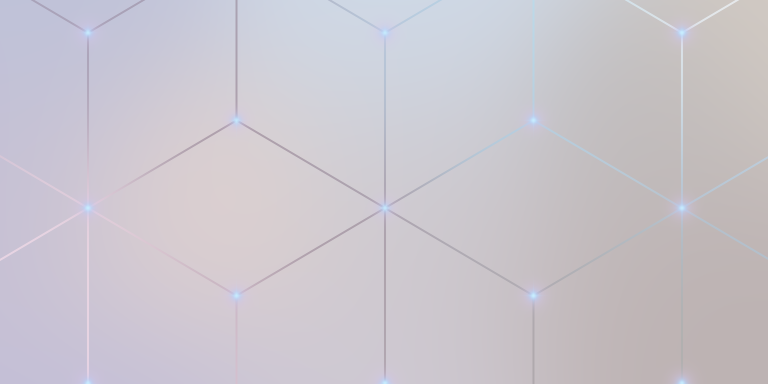
Write a WebGL 2 fragment shader that draws this background.

```glsl
#version 300 es
precision highp float;
// Pastel mesh gradient overlaid with a rhombic lattice of fine lines and glowing nodes.
// Space folds to the nearest six-spoked hub; spokes and nodes are distance functions.
// Soft normalised colour spots tint both the backdrop and the lines.

uniform vec2 u_resolution;
out vec4 fragColor;

const vec2 HUB_CENTRE = vec2(1.0026, 0.4583);
const vec2 LATTICE_STEP = vec2(0.3867, 0.2282);
const float LINE_HALF_WIDTH = 0.0026;
const float LINE_OPACITY = 0.68;

const vec3 MAUVE = vec3(0.60, 0.53, 0.59);
const vec3 PINK = vec3(0.97, 0.87, 0.92);
const vec3 SKY = vec3(0.68, 0.80, 0.90);
const vec3 GREY = vec3(0.64, 0.61, 0.63);

float hash(vec2 p) {
  return fract(sin(dot(p, vec2(127.1, 311.7))) * 43758.5453);
}

// Colour premultiplied by its Gaussian weight, so that spots can be summed.
vec4 spot(vec2 p, vec2 centre, float radius, vec3 colour) {
  vec2 d = (p - centre) / radius;
  return vec4(colour, 1.0) * exp(-dot(d, d));
}

vec3 backdrop(vec2 p) {
  vec4 sum = spot(p, vec2(-0.02, 0.50), 0.36, vec3(0.775, 0.75, 0.83));
  sum += spot(p, vec2(0.10, 1.00), 0.42, vec3(0.745, 0.76, 0.85));
  sum += spot(p, vec2(0.50, 0.43), 0.35, vec3(0.885, 0.825, 0.805));
  sum += spot(p, vec2(1.12, 1.02), 0.44, vec3(0.81, 0.855, 0.91));
  sum += spot(p, vec2(1.12, 0.45), 0.38, vec3(0.81, 0.79, 0.81));
  sum += spot(p, vec2(0.30, -0.08), 0.40, vec3(0.76, 0.745, 0.845));
  sum += spot(p, vec2(0.98, -0.05), 0.38, vec3(0.81, 0.79, 0.83));
  sum += spot(p, vec2(1.68, 0.70), 0.28, vec3(0.745, 0.73, 0.73));
  sum += spot(p, vec2(1.72, 0.25), 0.46, vec3(0.74, 0.70, 0.70));
  sum += spot(p, vec2(2.05, 0.92), 0.36, vec3(0.825, 0.795, 0.765));
  return sum.rgb / sum.a;
}

vec3 lineTint(vec2 p) {
  vec4 sum = spot(p, vec2(0.10, 0.35), 0.30, PINK);
  sum += spot(p, vec2(0.22, 0.05), 0.26, PINK);
  sum += spot(p, vec2(0.62, 0.08), 0.22, vec3(0.87, 0.76, 0.82));
  sum += spot(p, vec2(0.20, 0.90), 0.28, vec3(0.62, 0.58, 0.67));
  sum += spot(p, vec2(0.62, 0.74), 0.30, MAUVE);
  sum += spot(p, vec2(0.85, 0.35), 0.30, MAUVE);
  sum += spot(p, vec2(1.05, 0.88), 0.24, vec3(0.69, 0.77, 0.86));
  sum += spot(p, vec2(1.40, 0.85), 0.30, vec3(0.67, 0.86, 0.93));
  sum += spot(p, vec2(1.42, 0.62), 0.24, SKY);
  sum += spot(p, vec2(1.95, 0.48), 0.25, SKY);
  sum += spot(p, vec2(1.80, 0.95), 0.30, vec3(0.96, 0.98, 1.00));
  sum += spot(p, vec2(1.25, 0.20), 0.30, GREY);
  sum += spot(p, vec2(1.75, 0.15), 0.26, vec3(0.67, 0.68, 0.67));
  return sum.rgb / sum.a;
}

// Offset from the nearest hub of two interleaved rectangular grids.
vec2 hubOffset(vec2 p, vec2 stepSize) {
  vec2 cell = stepSize * vec2(2.0, 6.0);
  vec2 a = mod(p + 0.5 * cell, cell) - 0.5 * cell;
  vec2 b = mod(p, cell) - 0.5 * cell;
  vec2 metric = vec2(sqrt(3.0), 1.0) / stepSize;
  return length(a * metric) < length(b * metric) ? a : b;
}

float spokeDistance(vec2 p, vec2 end) {
  return length(p - end * clamp(dot(p, end) / dot(end, end), 0.0, 1.0));
}

vec2 nearer(vec2 a, vec2 b) {
  return dot(a, a) < dot(b, b) ? a : b;
}

// Lavender halo, blue glow, small four-point flare and pale core.
vec3 addNode(vec3 colour, vec2 offset, float strength) {
  float d = length(offset);
  float halo = exp(-pow(d / 0.032, 2.0));
  float glow = exp(-pow(d / 0.014, 2.0));
  float flare = exp(-abs(offset.x * offset.y) / 0.00002 - d / 0.014);
  float core = exp(-pow(d / 0.0065, 2.0));
  colour = mix(colour, vec3(0.84, 0.77, 0.92), 0.50 * halo * strength);
  colour = mix(colour, vec3(0.68, 0.82, 0.99), 0.75 * glow * strength);
  colour = mix(colour, vec3(0.73, 0.89, 1.00), 0.50 * flare * strength);
  return mix(colour, vec3(0.80, 0.95, 1.00), 0.80 * core * strength);
}

void main() {
  float pixel = 1.0 / u_resolution.y;
  vec2 p = (gl_FragCoord.xy - 0.5 * u_resolution) * pixel + vec2(1.0, 0.5);

  // Fold into one quadrant of the hub cell.
  vec2 fromHub = p - HUB_CENTRE;
  vec2 local = hubOffset(fromHub, LATTICE_STEP);
  vec2 folded = abs(local);
  vec2 verticalEnd = vec2(0.0, 2.0 * LATTICE_STEP.y);

  // Vertical and diagonal spokes.
  float d = min(spokeDistance(folded, verticalEnd), spokeDistance(folded, LATTICE_STEP));
  float stroke = 1.0 - smoothstep(LINE_HALF_WIDTH - 0.6 * pixel, LINE_HALF_WIDTH + 0.6 * pixel, d);
  vec3 colour = mix(backdrop(p), lineTint(p), LINE_OPACITY * stroke);

  // Nodes at the hub and spoke ends, each with its own brightness.
  vec2 offset = nearer(folded, nearer(folded - verticalEnd, folded - LATTICE_STEP));
  vec2 nodeId = round((fromHub - sign(local) * offset) / LATTICE_STEP);
  colour = addNode(colour, offset, mix(0.82, 1.0, hash(nodeId)));

  fragColor = vec4(colour, 1.0);
}
```
